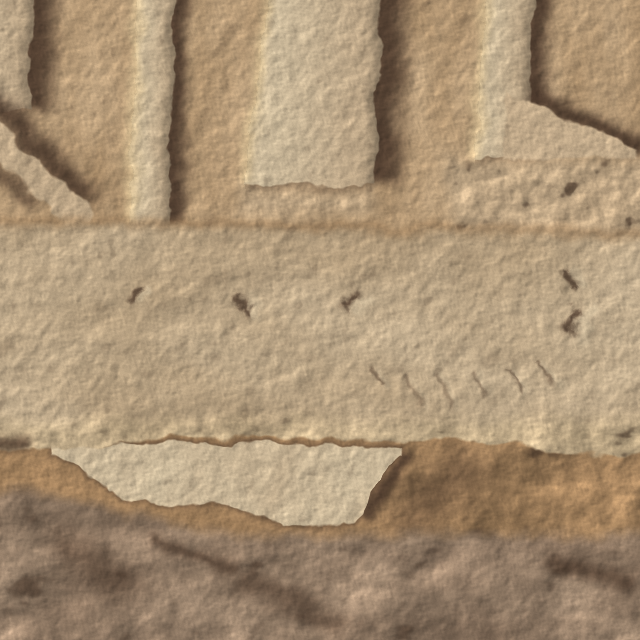
A three.js fragment shader for this texture:

```glsl
varying vec2 vUv;

const vec3 STONE = vec3(0.73, 0.64, 0.52);
const vec3 PALE = vec3(0.79, 0.72, 0.6);
const vec3 CREAM = vec3(0.85, 0.75, 0.58);
const vec3 CLAY = vec3(0.58, 0.46, 0.33);
const vec3 SHADOW = vec3(0.29, 0.22, 0.17);

float hash(vec2 p) {
  vec3 q = fract(p.xyx * 0.1031);
  q += dot(q, q.yzx + 33.33);
  return fract((q.x + q.y) * q.z);
}

float noise(vec2 p) {
  vec2 i = floor(p), f = fract(p);
  f = f * f * (3.0 - 2.0 * f);
  return mix(mix(hash(i), hash(i + vec2(1, 0)), f.x),
             mix(hash(i + vec2(0, 1)), hash(i + 1.0), f.x), f.y);
}

float fbm(vec2 p) {
  float sum = 0.0, amp = 0.52;
  for (int i = 0; i < 4; i++) {
    sum += amp * noise(p);
    p = mat2(1.6, 1.2, -1.2, 1.6) * p + 7.3;
    amp *= 0.5;
  }
  return sum;
}

vec2 jitter(vec2 p) {
  return vec2(fbm(p), fbm(p + 40.0)) - 0.49;
}

// Slope of the rough surface towards light from the upper left
float emboss(vec2 p) {
  return fbm(p + vec2(0.25, -0.2)) - fbm(p);
}

float cover(float d, float soft) {
  return 1.0 - smoothstep(-soft, soft, d);
}

// Soft stroke between the points ab.xy and ab.zw
float stroke(vec2 p, vec4 ab, float radius) {
  vec2 v = ab.zw - ab.xy, w = p - ab.xy;
  float d = length(w - v * clamp(dot(w, v) / dot(v, v), 0.0, 1.0)) / radius;
  return exp(-d * d);
}

vec3 shade(vec3 col, vec2 p, vec4 ab, float radius, float depth) {
  return mix(col, SHADOW, depth * stroke(p, ab, radius));
}

// Relief lighting with sparse sharp cracks on the steepest shaded slopes
vec3 roughen(vec3 col, vec2 p, float light, float cracks) {
  float e = emboss(p);
  return mix(col * (1.0 + light * e), SHADOW, cracks * smoothstep(0.13, 0.27, -e));
}

// Raised upright: cast shadow on the right, sunlit rim on the left
vec3 pillar(vec3 col, vec2 p, float left, float right, float bottom, float reach) {
  float fall = cover(p.x - right - reach * 0.6, reach * 0.45) * step(left, p.x);
  col = mix(col, SHADOW, 0.92 * fall * smoothstep(bottom - 0.015, bottom + 0.02, p.y));
  float d = max(max(left - p.x, p.x - right), bottom - p.y);
  vec3 face = mix(PALE, STONE, smoothstep(left, right, p.x));
  face *= 1.0 - 0.25 * smoothstep(right - 0.022, right, p.x);
  col = mix(col, face, cover(d, 0.002));
  return mix(col, CREAM, 0.75 * stroke(p, vec4(left, bottom + 0.01, left, 1.1), 0.011));
}

// Ragged hollow with a lit right lip
vec3 pit(vec3 col, vec2 p, vec4 ab, float size) {
  p += 3.0 * size * jitter(p * 70.0);
  col = mix(col, PALE, 0.6 * stroke(p - vec2(2.0, -0.5) * size, ab, size * 1.4));
  return shade(col, p, ab, size, 0.8);
}

vec3 carvedWall(vec2 p, vec2 q) {
  vec3 col = mix(vec3(0.62, 0.51, 0.38), vec3(0.78, 0.67, 0.53), fbm(p * vec2(20, 7)));
  float y = q.y - 0.7;
  // Slanted strip at the far left
  col = pillar(col, q, -0.1, 0.04 + 0.05 * y, 0.825, 0.05);
  col = shade(col, q, vec4(-0.02, 0.85, 0.13, 0.695), 0.021, 0.85);
  col = shade(col, q, vec4(-0.01, 0.74, 0.05, 0.69), 0.014, 0.6);
  col = mix(col, STONE, smoothstep(0.3, 0.5, stroke(q, vec4(-0.02, 0.795, 0.12, 0.665), 0.022)));
  // Broken ledge and crumbs under the figures
  float crumbs = cover(max(abs(q.x - 0.48) - 0.1, abs(y + 0.015) - 0.02), 0.025);
  float rubble = max(crumbs, cover(max(0.7 - q.x, y - 0.05), 0.02));
  col = roughen(mix(col, STONE, 0.7 * rubble), p * 24.0, 0.9 * rubble, 0.6 * rubble);
  // Uprights
  col = pillar(col, q, 0.205 + 0.03 * y, 0.266 + 0.025 * y, 0.635, 0.036);
  col = pillar(col, q, 0.383 + 0.11 * y, 0.583 + 0.05 * y, 0.712, 0.062);
  col = pillar(col, q, 0.74 + 0.06 * y, 0.823 + 0.04 * y, 0.756, 0.042);
  // Foot extending right
  float slope = q.y - 0.842 + 0.46 * (q.x - 0.825);
  float foot = max(max(slope, 0.752 - q.y), max(0.79 - q.x, q.x - 0.99));
  col = shade(col, q, vec4(0.84, 0.845, 0.99, 0.772), 0.016, 0.9);
  return mix(col, STONE * 1.03, cover(foot, 0.003));
}

vec3 smoothBand(vec2 p, vec2 q) {
  vec3 col = mix(vec3(0.66, 0.57, 0.45), vec3(0.79, 0.71, 0.59), fbm(p * vec2(5, 8)));
  col = pit(col, q, vec4(0.207, 0.534, 0.213, 0.545), 0.006);
  col = pit(col, q, vec4(0.376, 0.528, 0.388, 0.516), 0.008);
  col = pit(col, q, vec4(0.54, 0.52, 0.553, 0.535), 0.007);
  col = pit(col, q, vec4(0.888, 0.575, 0.895, 0.555), 0.006);
  col = pit(col, q, vec4(0.893, 0.485, 0.902, 0.512), 0.01);
  // Uneven slanting tool scratches
  for (int i = 0; i < 6; i++) {
    float k = float(i), h = hash(vec2(k, 3));
    vec2 a = vec2(0.58 + 0.053 * k, 0.4 + 0.035 * h);
    col = mix(col, pit(col, q, vec4(a, a + vec2(0.02, -0.05 + 0.03 * h)), 0.004), 0.3 + 0.4 * h);
  }
  float lip = cover(q.y - 0.342, 0.022);
  col = mix(col, CREAM * 0.87, 0.45 * lip);
  return roughen(col, p * vec2(16, 26), 0.25 + 0.7 * lip, 0.1 + 0.4 * lip);
}

vec3 brokenBase(vec2 p, vec2 q) {
  float rock = smoothstep(0.57, 0.64, q.x);
  vec3 col = CLAY * (0.8 + 0.45 * fbm(p * 9.0));
  col = roughen(col, p * 16.0, 0.3 + 0.8 * rock, 0.5 * rock);
  col = shade(col, q, vec4(0.65, 0.19, 0.72, 0.26), 0.04, 0.4);
  // Grey rough floor
  vec3 ground = mix(vec3(0.4, 0.33, 0.27), vec3(0.7, 0.6, 0.5), fbm(p * vec2(9, 14) + 5.0));
  ground = roughen(ground, p * vec2(10, 17), 0.9, 0.5);
  ground = shade(ground, q, vec4(0.11, 0.145, 0.19, 0.09), 0.03, 0.5);
  ground = shade(ground, q, vec4(0.24, 0.15, 0.36, 0.115), 0.011, 0.65);
  ground = shade(ground, q, vec4(0.39, 0.09, 0.52, 0.03), 0.02, 0.55);
  ground = shade(ground, q, vec4(0.87, 0.12, 0.98, 0.09), 0.015, 0.65);
  col = mix(col, ground, cover(q.y - 0.235 + 0.07 * smoothstep(0.0, 0.4, q.x), 0.015));
  // Pale flake with its shaded broken end
  float rim = 0.29 - 0.078 * smoothstep(0.06, 0.24, q.x) - 0.032 * smoothstep(0.32, 0.46, q.x)
            + 0.11 * smoothstep(0.55, 0.625, q.x);
  float flake = max(max(rim - q.y, q.y - 0.306), max(0.08 - q.x, q.x - 0.622));
  col = shade(col, q, vec4(0.63, 0.285, 0.578, 0.2), 0.012, 0.85);
  col = mix(col, SHADOW, 0.5 * cover(flake - 0.004, 0.006));
  return mix(col, mix(STONE, PALE, 0.2 + fbm(p * vec2(16, 8))), cover(flake, 0.002));
}

void main() {
  vec2 p = vUv, q = p + 0.024 * jitter(p * 26.0);
  float seam = q.y - 0.654 + 0.02 * q.x;
  float edge = 0.296 + 0.02 * smoothstep(0.05, 0.3, q.x) - 0.026 * smoothstep(0.65, 0.95, q.x);
  vec3 col = mix(carvedWall(p, q), smoothBand(p, q), cover(seam, 0.005));
  col = mix(col, CLAY, 0.5 * exp(-seam * seam * 12000.0));
  col = mix(col, brokenBase(p, q), cover(q.y - edge, 0.003));
  col = shade(col, q, vec4(-0.02, 0.305, 0.04, 0.305), 0.012, 0.8);
  // Weathered grain
  col = roughen(col, p * 32.0, 0.25, 0.12);
  gl_FragColor = vec4(col * (1.0 + 0.5 * emboss(p * 75.0)), 1.0);
}
```
